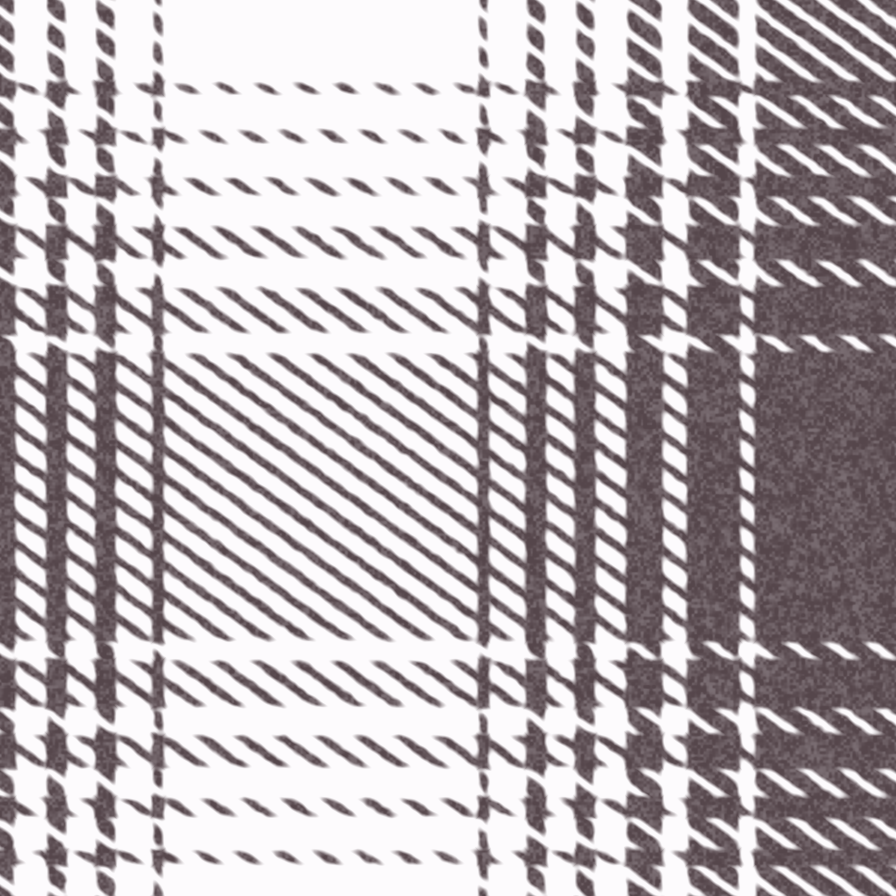
Write a WebGL 2 fragment shader that draws this pattern.

```glsl
#version 300 es
precision highp float;
// Printed twill plaid: dark and pale bands crossing on a diagonal weave.

uniform vec2 u_resolution;
out vec4 fragColor;

// Colours
const vec3 PALE = vec3(0.992, 0.984, 0.992);
const vec3 INK = vec3(0.335, 0.275, 0.295);
const vec3 WORN_INK = vec3(0.48, 0.43, 0.45);

// Layout, in canvas units: mirror axes and half repeats
const vec2 AXIS = vec2(0.358, 0.4453);
const vec2 HALF_REPEAT = vec2(0.6628, 0.627);

// Twill lines
const float TWILL_SLOPE = 0.727;
const float TWILL_PITCH = 0.0445;
const float TWILL_PHASE = 1.2258;
const float TWILL_HALF_WIDTH = 0.0044;

// Finish
const float CORNER = 0.006;      // rounding of dash ends
const float SOFTNESS = 0.0024;   // blur of ink edges
const float WOBBLE = 0.0021;     // roughness of ink edges
const float WOBBLE_SCALE = 110.0;
const float GRAIN_SCALE = 300.0;

// Dark bands: distance from the mirror axis, half width
const int BANDS = 6;
const vec2 WARP[BANDS] = vec2[BANDS](
  vec2(0.1816, 0.0046), vec2(0.2402, 0.0098), vec2(0.2949, 0.0098),
  vec2(0.3613, 0.0189), vec2(0.4382, 0.0280), vec2(0.6628, 0.1771));
const vec2 WEFT[BANDS] = vec2[BANDS](
  vec2(0.0, 0.1602), vec2(0.2083, 0.0254), vec2(0.2839, 0.0176),
  vec2(0.3464, 0.0098), vec2(0.4023, 0.0072), vec2(0.4557, 0.0060));

// Integer hash to 0..1
float hash(ivec2 cell) {
  uvec2 q = uvec2(cell) * uvec2(1597u, 3571u);
  uint h = (q.x ^ (q.y << 8)) * 747796u + 28913u;
  h = (h ^ (h >> 15)) * 277803u;
  h = (h ^ (h >> 13)) * 668265u;
  return float((h ^ (h >> 16)) & 65535u) / 65535.0;
}

float valueNoise(vec2 p) {
  ivec2 i = ivec2(floor(p));
  vec2 f = fract(p);
  f = f * f * (3.0 - 2.0 * f);
  float low = mix(hash(i), hash(i + ivec2(1, 0)), f.x);
  float high = mix(hash(i + ivec2(0, 1)), hash(i + ivec2(1, 1)), f.x);
  return mix(low, high, f.y);
}

// Rounded union and intersection of signed distances
float unite(float a, float b) {
  float h = max(CORNER - abs(a - b), 0.0);
  return min(a, b) - h * h / (4.0 * CORNER);
}

float intersect(float a, float b) {
  return -unite(-a, -b);
}

// Signed distance to the nearest dark band of a set
float bandDistance(float t, vec2 bands[BANDS]) {
  float d = 1.0;
  for (int i = 0; i < BANDS; i++) {
    d = min(d, abs(t - bands[i].x) - bands[i].y);
  }
  return d;
}

// Signed distance to the diagonals where the weft lies on top
float twillDistance(vec2 p) {
  float u = (p.x + p.y / TWILL_SLOPE - TWILL_PHASE) / TWILL_PITCH;
  float across = abs(fract(u + 0.5) - 0.5) * TWILL_PITCH;
  return across * TWILL_SLOPE / length(vec2(1.0, TWILL_SLOPE)) - TWILL_HALF_WIDTH;
}

void main() {
  float canvas = min(u_resolution.x, u_resolution.y);
  vec2 p = gl_FragCoord.xy / canvas;

  // Rough edges by a small shift of the cloth
  vec2 rough = vec2(valueNoise(p * WOBBLE_SCALE), valueNoise(p * WOBBLE_SCALE + 171.0));
  vec2 q = p + (rough - 0.5) * WOBBLE;

  // Mirrored repeat of the bands
  vec2 t = abs(mod(q - AXIS + HALF_REPEAT, 2.0 * HALF_REPEAT) - HALF_REPEAT);
  float warp = bandDistance(t.x, WARP);
  float weft = bandDistance(t.y, WEFT);
  float twill = twillDistance(q);

  // Weft shows on the twill lines, warp between them, both where they agree
  float dark = unite(intersect(weft, twill), intersect(warp, -twill));
  dark = unite(dark, max(warp, weft));

  // Mottled ink
  float grain = 0.6 * valueNoise(p * GRAIN_SCALE) + 0.4 * valueNoise(p * GRAIN_SCALE * 0.45 + 57.0);
  vec3 ink = mix(INK, WORN_INK, smoothstep(0.2, 0.95, grain));

  float edge = max(SOFTNESS, 0.75 / canvas);
  fragColor = vec4(mix(ink, PALE, smoothstep(-edge, edge, dark)), 1.0);
}
```
